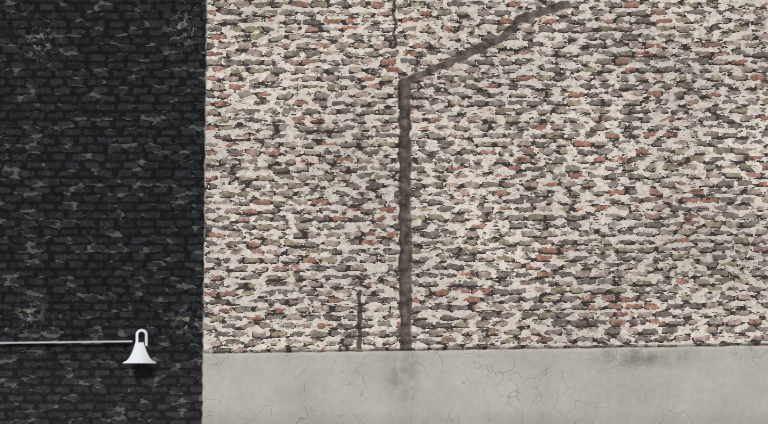
Give the GLSL for this texture, as a Shadertoy shader.

```glsl
// Weathered brick wall with a black painted side, a stepped crack, a concrete base and a white lamp.

float hash(vec2 p) {
    vec3 q = fract(vec3(p.xyx) * 0.1031);
    q += dot(q, q.yzx + 33.33);
    return fract((q.x + q.y) * q.z);
}

vec2 gradient(vec2 cell) {
    float a = 6.2832 * hash(cell);
    return vec2(cos(a), sin(a));
}

// Gradient noise, roughly -0.7 to 0.7
float noise(vec2 p) {
    vec2 i = floor(p), f = fract(p), e = vec2(0, 1);
    vec2 u = f * f * f * (f * (f * 6.0 - 15.0) + 10.0);
    return mix(mix(dot(gradient(i), f), dot(gradient(i + e.yx), f - e.yx), u.x),
               mix(dot(gradient(i + e), f - e), dot(gradient(i + 1.0), f - 1.0), u.x), u.y);
}

float fbm(vec2 p) {
    float sum = 0.0, amp = 1.0;
    for (int i = 0; i < 4; i++) {
        sum += amp * noise(p);
        p = p * 2.03 + 17.7;
        amp *= 0.55;
    }
    return sum;
}

float segment(vec2 p, vec2 a, vec2 b) {
    vec2 d = b - a;
    return length(p - a - d * clamp(dot(p - a, d) / dot(d, d), 0.0, 1.0));
}

// x: signed distance to the brick, y: brick hash, z: height inside the course
vec3 brickCell(vec2 p) {
    vec2 size = vec2(0.046, 0.0196);
    p += vec2(0.006, 0.0035) * vec2(noise(p * 40.0), noise(p * vec2(24.0, 32.0) + 9.0));
    vec2 q = p / size;
    float row = floor(q.y);
    q.x += 0.5 * mod(row, 2.0) + 0.5 * hash(vec2(row, 3.0));
    float id = hash(floor(q) + 40.0);
    vec2 f = fract(q);
    vec2 halfSize = size * (vec2(0.43, 0.36) - 0.09 * vec2(id, fract(id * 7.0)));
    vec2 d = abs((f - 0.5) * size) - halfSize + 0.004;
    float dist = length(max(d, 0.0)) + min(max(d.x, d.y), 0.0) - 0.004;
    return vec3(dist + 0.004 * noise(p * 130.0), id, f.y);
}

vec3 bareBrick(vec2 p, float aa) {
    vec3 b = brickCell(p);
    float tint = fract(b.y * 13.0);
    vec3 col = mix(vec3(0.43, 0.39, 0.37), vec3(0.67, 0.60, 0.56), b.y);
    col = mix(col, vec3(0.61, 0.43, 0.37), 0.75 * smoothstep(0.78, 0.95, tint));
    col = mix(col, vec3(0.63, 0.58, 0.46), 0.5 * smoothstep(0.2, 0.05, tint));
    col *= 1.0 + 0.3 * fbm(p * 75.0) + 0.2 * (b.z - 0.5);
    // Joints: deep shade below the bricks, ragged pale mortar elsewhere
    float ragged = fbm(p * vec2(30.0, 62.0));
    vec3 joint = mix(vec3(0.25, 0.23, 0.22), vec3(0.76, 0.72, 0.67), smoothstep(-0.35, 0.2, ragged + 0.35 * (b.z - 0.5)));
    col = mix(col, joint, smoothstep(-aa, aa, b.x));
    float smear = smoothstep(0.18, 0.4, ragged + 45.0 * b.x + 0.22 + 0.2 * noise(p * 5.0));
    col = mix(col, vec3(0.83, 0.80, 0.76) + 0.12 * noise(p * 110.0), 0.85 * smear);
    float pits = smoothstep(0.35, 0.6, fbm(p * vec2(38.0, 75.0) + 31.0));
    return mix(col, vec3(0.25, 0.23, 0.22), 0.75 * pits) * (1.0 + 0.12 * noise(p * 4.0));
}

vec3 blackBrick(vec2 p, float aa) {
    vec3 b = brickCell(p + vec2(0.0, 0.007));
    vec3 col = vec3(0.165, 0.17, 0.18) * (0.9 + 0.3 * b.y + 0.35 * fbm(p * 60.0));
    float joint = smoothstep(-aa, aa, b.x);
    float worn = smoothstep(0.1, 0.5, fbm(p * vec2(20.0, 45.0) + 5.0));
    col = mix(col, mix(vec3(0.09), vec3(0.40, 0.40, 0.39), worn), 0.75 * joint);
    // Flaked paint
    float near = exp(-600.0 * dot(p - vec2(0.09, 0.90), p - vec2(0.09, 0.90)))
               + exp(-500.0 * dot(p - vec2(0.43, 0.93), p - vec2(0.43, 0.93)))
               + exp(-900.0 * dot(p - vec2(0.07, 0.26), p - vec2(0.07, 0.26)))
               + exp(-900.0 * dot(p - vec2(0.445, 0.24), p - vec2(0.445, 0.24)));
    col = mix(col, vec3(0.55, 0.53, 0.49), 0.8 * near * smoothstep(0.15, 0.5, fbm(p * 65.0) + 0.2 * joint));
    return col + vec3(0.035, 0.025, 0.015) * smoothstep(0.2, 0.1, p.y);
}

vec3 concrete(vec2 p, float top) {
    vec3 col = vec3(0.70, 0.685, 0.65) + 0.05 * fbm(p * 6.0) + 0.025 * fbm(p * 70.0);
    float stain = exp(-dot((p - vec2(0.947, 0.12)) * vec2(30, 18), (p - vec2(0.947, 0.12)) * vec2(30, 18)))
                + exp(-dot((p - vec2(1.53, 0.16)) * vec2(9, 40), (p - vec2(1.53, 0.16)) * vec2(9, 40)));
    col *= 1.0 - 0.25 * stain * (0.6 + fbm(p * 25.0));
    float hairline = abs(fbm(p * 5.0 + 8.0));
    col *= 1.0 - 0.12 * smoothstep(0.012, 0.0, hairline) - 0.06 * smoothstep(0.04, 0.0, p.y);
    return col + 0.05 * smoothstep(0.012, 0.0, top - p.y);
}

void mainImage(out vec4 fragColor, in vec2 fragCoord) {
    vec2 p = fragCoord / iResolution.y;
    float aa = 1.0 / iResolution.y;
    float side = 0.477 + 0.011 * p.y + 0.003 * noise(vec2(p.y * 50.0, 2.0));
    float top = 0.166 + 0.0145 * (p.x - 0.48) + 0.002 * noise(p * 30.0);
    vec3 wall = bareBrick(p - vec2(0.0, 0.012 * p.x * (1.0 - p.y)), aa);

    // Crack: a vertical chase that turns into a rising diagonal
    vec2 w = p + 0.007 * vec2(noise(p * 45.0), noise(p * 45.0 + 7.0));
    float chase = segment(w, vec2(0.957, 0.18), vec2(0.954, 0.80)) - 0.014;
    float diagonal = min(segment(w, vec2(0.954, 0.806), vec2(1.043, 0.846)), segment(w, vec2(1.043, 0.846), vec2(1.185, 0.91)));
    diagonal = min(diagonal, min(segment(w, vec2(1.185, 0.91), vec2(1.22, 0.953)), segment(w, vec2(1.22, 0.953), vec2(1.34, 0.99)))) - 0.009;
    float slits = min(segment(w, vec2(0.931, 0.89), vec2(0.931, 1.02)) - 0.003, segment(w, vec2(0.848, 0.18), vec2(0.848, 0.31)) - 0.005);
    vec3 hollow = vec3(0.34, 0.31, 0.29) * (1.0 + 0.6 * fbm(p * 40.0));
    hollow *= mix(0.6, 1.0, smoothstep(-0.012, 0.006, p.x - 0.95));
    wall = mix(wall, hollow, 0.88 * smoothstep(0.003, -0.003, min(chase, diagonal)));
    wall = mix(wall, vec3(0.2, 0.18, 0.17), 0.75 * smoothstep(0.002, -0.002, slits));

    // Main areas
    wall *= 1.0 - 0.4 * smoothstep(0.01, 0.0, p.y - top);
    vec3 col = mix(wall, concrete(p, top), smoothstep(aa, -aa, p.y - top));
    col = mix(blackBrick(p, aa), col, smoothstep(-aa, aa, p.x - side));
    col = mix(col, vec3(0.68, 0.67, 0.65), 0.55 * smoothstep(0.004, 0.001, abs(p.x - side)) * smoothstep(-0.3, 0.2, noise(p * 35.0)));

    // Conduit and lamp with their shadows
    vec2 l = p - vec2(0.329, 0.147);
    col *= 1.0 - 0.6 * smoothstep(0.035, 0.01, length((l - vec2(0.008, -0.02)) * vec2(0.8, 1.2)));
    float conduit = segment(p, vec2(-0.1, 0.190), vec2(0.31, 0.195));
    col *= 1.0 - 0.5 * smoothstep(0.006, 0.002, abs(p.y - 0.185)) * step(p.x, 0.31);
    col = mix(col, vec3(0.76, 0.77, 0.78), smoothstep(aa, -aa, conduit - 0.0022));
    vec2 h = l - vec2(0.005, 0.063);
    float hook = max(abs(length(vec2(h.x, max(h.y, 0.0))) - 0.011) - 0.0035, -h.y - 0.026);
    float rise = clamp(l.y / 0.046, 0.0, 1.0);
    float shade = max(abs(l.x) - mix(0.039, 0.010, pow(rise, 0.45)), abs(l.y - 0.021) - 0.025);
    vec3 enamel = vec3(0.91, 0.92, 0.94) - 0.14 * smoothstep(-0.01, 0.035, l.x);
    col = mix(col, enamel, smoothstep(aa, -aa, min(hook, shade)));
    fragColor = vec4(clamp(col, 0.0, 1.0), 1.0);
}
```
